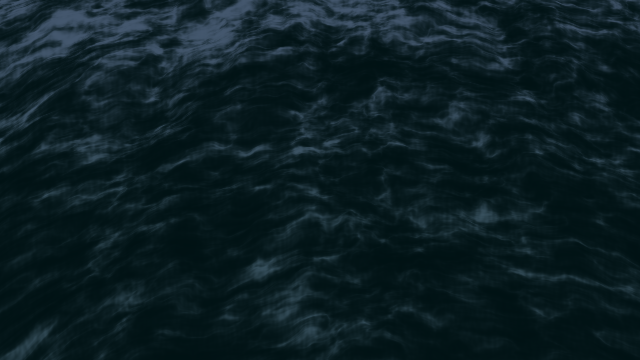
Give the GLSL for this texture, as a WebGL 1 fragment shader.

```glsl
precision highp float;
// Dark open sea at dusk: faint wind-torn crests on deep teal water, paler toward the far edge.

uniform vec2 u_resolution;

// Colours
const vec3 DEEP_WATER = vec3(0.0, 0.068, 0.076);
const vec3 NEAR_SHEEN = vec3(0.235, 0.335, 0.390);
const vec3 FAR_SHEEN = vec3(0.270, 0.345, 0.435);

// Shape of the surface
const float PERSPECTIVE = 0.8;
const float ARCH = 0.30;
const float ARCH_CENTRE = 0.25;
const vec2 WARP = vec2(0.026, 0.018);
const vec2 SWELL_FREQ = vec2(1.6, 3.4);
const vec2 CREST_FREQ = vec2(2.2, 4.6);
const vec2 WAVELET_FREQ = vec2(5.0, 11.0);
const vec2 RIPPLE_FREQ = vec2(8.0, 23.0);
const vec2 GRAIN_FREQ = vec2(95.0, 38.0);
const float CREST_SOFTNESS = 0.05;

// Strength of each layer, in deviations of the log brightness
const float SWELL = 0.50;
const float CREST = 0.46;
const float WAVELET = 0.38;
const float RIPPLE = 0.40;
const float GRAIN = 0.10;
const float MEDIAN_LIGHT = 0.105;
const float CONTRAST = 1.10;

vec2 gradientAt(vec2 cell) {
    float h = fract(sin(dot(cell, vec2(127.1, 311.7))) * 43758.55);
    return vec2(cos(h * 6.2832), sin(h * 6.2832));
}

float noise(vec2 p) {
    vec2 i = floor(p);
    vec2 f = p - i;
    vec2 w = f * f * f * (f * (f * 6.0 - 15.0) + 10.0);
    vec2 e = vec2(1.0, 0.0);
    float a = dot(gradientAt(i), f);
    float b = dot(gradientAt(i + e.xy), f - e.xy);
    float c = dot(gradientAt(i + e.yx), f - e.yx);
    float d = dot(gradientAt(i + e.xx), f - e.xx);
    return mix(mix(a, b, w.x), mix(c, d, w.x), w.y);
}

// Fractal noise scaled to a deviation of about one
float fbm(vec2 p) {
    float sum = 0.0;
    float gain = 0.533;
    for (int i = 0; i < 4; i++) {
        sum += gain * noise(p);
        p = p * 2.03 + vec2(17.3, 9.1);
        gain *= 0.5;
    }
    return sum / 0.123;
}

// Soft bright ridges along the zero lines of the noise, centred on zero
float ridges(vec2 p) {
    float n = fbm(p);
    float r = max(1.06 - 0.42 * sqrt(n * n + CREST_SOFTNESS), 0.0);
    return (r * r * r - 0.37) / 0.3;
}

// Broad lighting: pale far water, a lit left side, a dim foreground
float placement(vec2 p) {
    float far = 1.35 * smoothstep(0.70, 1.0, p.y);
    float left = 0.65 * (1.0 - smoothstep(-0.9, 0.1, p.x)) * smoothstep(0.2, 0.55, p.y);
    float front = 0.45 * (1.0 - smoothstep(0.0, 0.4, p.y));
    return far + left - front - 0.22;
}

void main() {
    vec2 p = (gl_FragCoord.xy - vec2(0.5 * u_resolution.x, 0.0)) / u_resolution.y;

    // Perspective, crest lines bowed across the view, and slight warp
    vec2 q = p * (1.0 + PERSPECTIVE * p.y * vec2(1.0, 0.65));
    float bow = p.x - ARCH_CENTRE;
    q.y += ARCH * bow * bow;
    q += WARP * vec2(fbm(q * 2.0 + 3.7), fbm(q * 2.4 + 41.2));

    // Sum of the surface layers
    float z = placement(p);
    z += SWELL * fbm(q * SWELL_FREQ + 11.5);
    z += CREST * ridges(q * CREST_FREQ + 5.3);
    z += WAVELET * ridges(q * WAVELET_FREQ + 23.8);
    z += RIPPLE * fbm(q * RIPPLE_FREQ + 31.4);
    z += GRAIN * noise(p * GRAIN_FREQ) / 0.2;

    // Skewed light with soft highlights
    float light = MEDIAN_LIGHT * exp(CONTRAST * z);
    light /= sqrt(1.0 + light * light);

    vec3 sheen = mix(NEAR_SHEEN, FAR_SHEEN, smoothstep(0.3, 1.0, p.y));
    gl_FragColor = vec4(mix(DEEP_WATER, sheen, light), 1.0);
}
```
